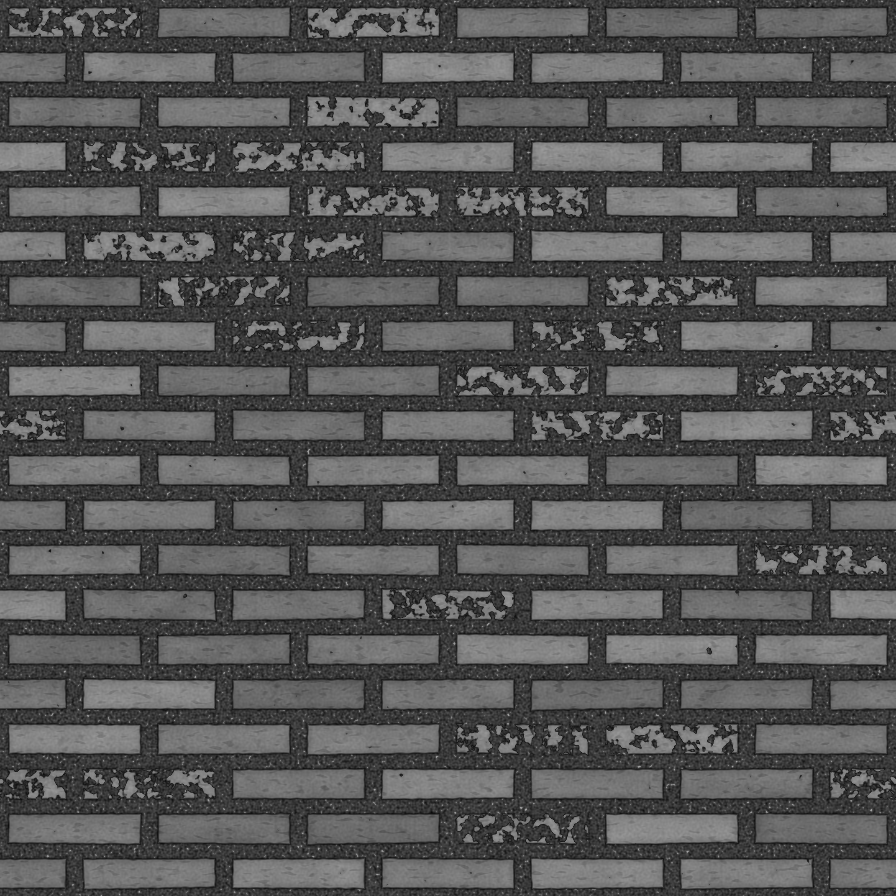
A Shadertoy shader for this texture:

```glsl
// Long grey bricks in running bond, some badly flaked, set in wide speckled mortar.

const vec2 BRICKS = vec2(6.0, 20.0);      // repeats across and down
const vec2 HALF_SIZE = vec2(0.0736, 0.0164);

// Three random values in 0..1 for a non-negative cell
vec3 hash(vec2 cell, float seed) {
    uvec3 v = uvec3(cell, seed) * 1664525u + 1013904223u;
    v.x += v.y * v.z; v.y += v.z * v.x; v.z += v.x * v.y;
    v ^= v >> 16u;
    v.x += v.y * v.z; v.y += v.z * v.x; v.z += v.x * v.y;
    return vec3(v >> 8u) / 16777216.0;
}

float corner(vec2 cell, vec2 offset, vec2 f, vec2 freq, float seed) {
    vec2 gradient = hash(mod(cell + offset, freq), seed).xy * 2.0 - 1.0;
    return dot(gradient, f - offset);
}

// Gradient noise that wraps over the unit square
float noise(vec2 uv, vec2 freq, float seed) {
    vec2 p = uv * freq, i = floor(p), f = p - i;
    vec2 u = f * f * f * (f * (f * 6.0 - 15.0) + 10.0);
    float low = mix(corner(i, vec2(0, 0), f, freq, seed), corner(i, vec2(1, 0), f, freq, seed), u.x);
    float high = mix(corner(i, vec2(0, 1), f, freq, seed), corner(i, vec2(1, 1), f, freq, seed), u.x);
    return mix(low, high, u.y);
}

float fbm(vec2 uv, float freq, float seed) {
    float sum = 0.0, amp = 1.0;
    for (int i = 0; i < 3; i++) {
        sum += amp * noise(uv, vec2(freq), seed + float(i));
        freq *= 2.0;
        amp *= 0.55;
    }
    return sum;
}

void mainImage(out vec4 fragColor, in vec2 fragCoord) {
    vec2 uv = fragCoord / iResolution.xy;
    float pixel = 1.0 / iResolution.y;

    // Running bond: even rows shift by half a brick
    vec2 p = uv * BRICKS;
    float row = floor(p.y);
    p.x += 0.5 * (1.0 - mod(row, 2.0));
    vec2 id = vec2(mod(floor(p.x), BRICKS.x), row);
    vec2 q = (fract(p) - 0.5) / BRICKS;
    vec3 shape = hash(id, 1.0) - 0.5;
    vec3 look = hash(id, 2.0);

    // Slightly crooked brick with a rough edge
    vec2 size = HALF_SIZE;
    size.y += 0.016 * shape.x * q.x;
    q.y += 0.024 * shape.y * q.x;
    q.x += 0.05 * shape.z * q.y;
    vec2 box = abs(q) - size;
    float d = max(box.x, box.y) + 0.0012 * noise(uv, vec2(110.0), 3.0);

    // Flaking eats into about one brick in six; the rest only chip
    float flaked = step(look.x, 0.16);
    float limit = mix(0.68, mix(-0.08, 0.14, look.z), flaked);
    float erosion = fbm(uv, 64.0, 4.0) - limit;
    d = max(d, 0.016 * erosion);

    // Mortar: dark grit with pale grains
    float grit = noise(uv, vec2(350.0), 8.0) + 0.6 * noise(uv, vec2(190.0), 9.0);
    float mortar = 0.228 + 0.2 * grit + 0.25 * smoothstep(0.3, 0.7, grit);
    mortar += 0.03 * noise(uv, vec2(24.0), 10.0);
    mortar *= mix(0.78, 1.0, smoothstep(0.0, 0.004, d));

    // Brick face: own tone, soft clouds, wavy grooves and fine grain
    vec2 wave = uv + vec2(0.0, 0.003 * noise(uv, vec2(50.0, 40.0), 11.0));
    float groove = noise(wave, vec2(76.0, 220.0), 12.0);
    float face = mix(mix(0.42, 0.55, look.y), 0.56, flaked);
    face += 0.07 * noise(uv, vec2(22.0, 40.0), 13.0) + 0.04 * groove;
    face -= 0.09 * smoothstep(0.12, 0.4, groove);
    face += 0.06 * noise(uv, vec2(310.0), 14.0);
    face *= mix(0.9, 1.0, smoothstep(0.001, 0.009, -d));

    // Thin dark outline where face and mortar meet
    float shade = mix(face, mortar, smoothstep(-0.6 * pixel, 0.6 * pixel, d));
    shade *= mix(0.55, 1.0, smoothstep(0.0003, 0.0017, abs(d)));
    fragColor = vec4(vec3(clamp(shade, 0.0, 1.0)), 1.0);
}
```
